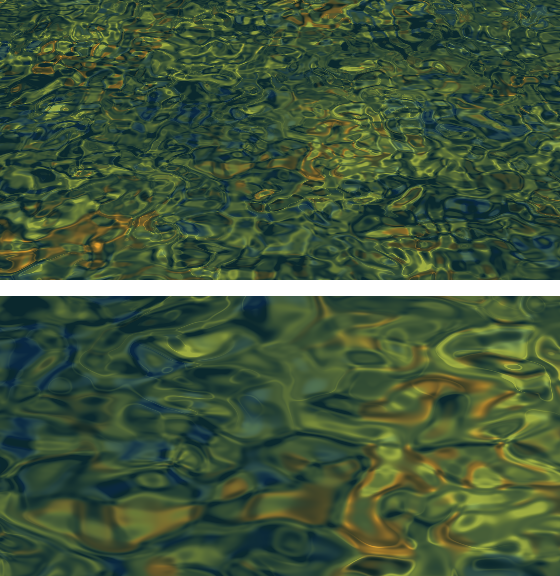
Top, the full canvas; bottom, a detail of the centre.
This texture is drawn by a WebGL 1 fragment shader. Its source:

```glsl
precision highp float;

uniform vec2 u_resolution;

vec2 hash22(vec2 p) {
  vec3 a = fract(p.xyx * vec3(0.1031, 0.1030, 0.0973));
  a += dot(a, a.yzx + 33.33);
  return fract((a.xx + a.yz) * a.zy);
}

float cornerSlope(vec2 cell, vec2 offset) {
  return dot(hash22(cell) * 2.0 - 1.0, offset);
}

// Gradient noise, centred on zero
float noise(vec2 p) {
  vec2 i = floor(p);
  vec2 f = p - i;
  vec2 w = f * f * f * (f * (f * 6.0 - 15.0) + 10.0);
  vec2 e = vec2(1.0, 0.0);
  float low = mix(cornerSlope(i, f), cornerSlope(i + e.xy, f - e.xy), w.x);
  float high = mix(cornerSlope(i + e.yx, f - e.yx), cornerSlope(i + e.xx, f - e.xx), w.x);
  return mix(low, high, w.y);
}

// Water surface: broad ripples with smaller ones on top
float waterHeight(vec2 p) {
  return noise(p) + 0.3 * noise(p * 1.9 + 17.3);
}

vec2 waterSlope(vec2 p, float stepSize) {
  vec2 e = vec2(stepSize, 0.0);
  return vec2(waterHeight(p + e.xy) - waterHeight(p - e.xy),
              waterHeight(p + e.yx) - waterHeight(p - e.yx)) / (2.0 * stepSize);
}

// Ripples shrink towards the far (upper) edge
vec2 waterPlane(vec2 uv, float aspect) {
  float x = (uv.x - 0.5) * aspect * mix(6.0, 10.5, uv.y);
  float y = uv.y * (10.0 + 5.5 * uv.y);
  return vec2(x, y) + 60.0;
}

// Thin bright line along the zero contour of a noise field
float causticLine(vec2 p, float width) {
  return 1.0 - smoothstep(0.0, width, abs(noise(p)));
}

// Tone is measured in standard deviations around the middle green
vec3 waterColour(float tone) {
  vec3 deepTeal = vec3(0.045, 0.155, 0.175);
  vec3 darkGreen = vec3(0.13, 0.24, 0.20);
  vec3 midGreen = vec3(0.20, 0.30, 0.20);
  vec3 moss = vec3(0.29, 0.38, 0.22);
  vec3 olive = vec3(0.40, 0.48, 0.22);
  vec3 sunlit = vec3(0.62, 0.68, 0.26);
  vec3 c = mix(deepTeal, darkGreen, clamp((tone + 1.5) / 0.8, 0.0, 1.0));
  c = mix(c, midGreen, clamp((tone + 0.7) / 0.7, 0.0, 1.0));
  c = mix(c, moss, clamp(tone / 0.7, 0.0, 1.0));
  c = mix(c, olive, clamp((tone - 0.7) / 0.7, 0.0, 1.0));
  return mix(c, sunlit, clamp((tone - 1.4) / 0.9, 0.0, 1.0));
}

// Brown stones and blue sky glints
vec3 tint(vec3 c, float hue) {
  vec3 warm = c * vec3(1.5, 0.95, 0.75);
  vec3 cool = c * vec3(0.9, 1.02, 1.45);
  c = mix(c, warm, smoothstep(0.12, 0.42, hue));
  return mix(c, cool, smoothstep(0.10, 0.40, -hue));
}

void main() {
  vec2 uv = gl_FragCoord.xy / u_resolution;
  vec2 plane = waterPlane(uv, u_resolution.x / u_resolution.y);
  plane += 0.35 * vec2(noise(plane * 0.6 + 5.0), noise(plane * 0.6 + 41.0));

  // Refraction bends the view of the stream bed into loops
  vec2 slope = waterSlope(plane, 0.04);
  vec2 bed = plane * 0.6 + slope * 1.15;

  // Stones, their detail, broad patches and the lit side of each ripple
  float tone = 4.0 * noise(bed) + 1.9 * noise(bed * 2.1 + 9.7);
  tone += 1.5 * noise(plane * vec2(0.2, 0.28) + 3.1) + 0.3 * slope.y;

  // Caustics gather in some places only
  float gathered = smoothstep(-0.08, 0.3, noise(plane * 0.45 + 71.0));
  tone += 1.2 * gathered * causticLine(bed * 0.9 + 23.0, 0.07);
  tone += 0.2 * (uv.x - 0.5) - 0.12;

  float hue = noise(bed * 0.8 + 53.0) + 0.4 * noise(plane * 0.35 + 29.0);
  gl_FragColor = vec4(tint(waterColour(tone), hue), 1.0);
}
```
